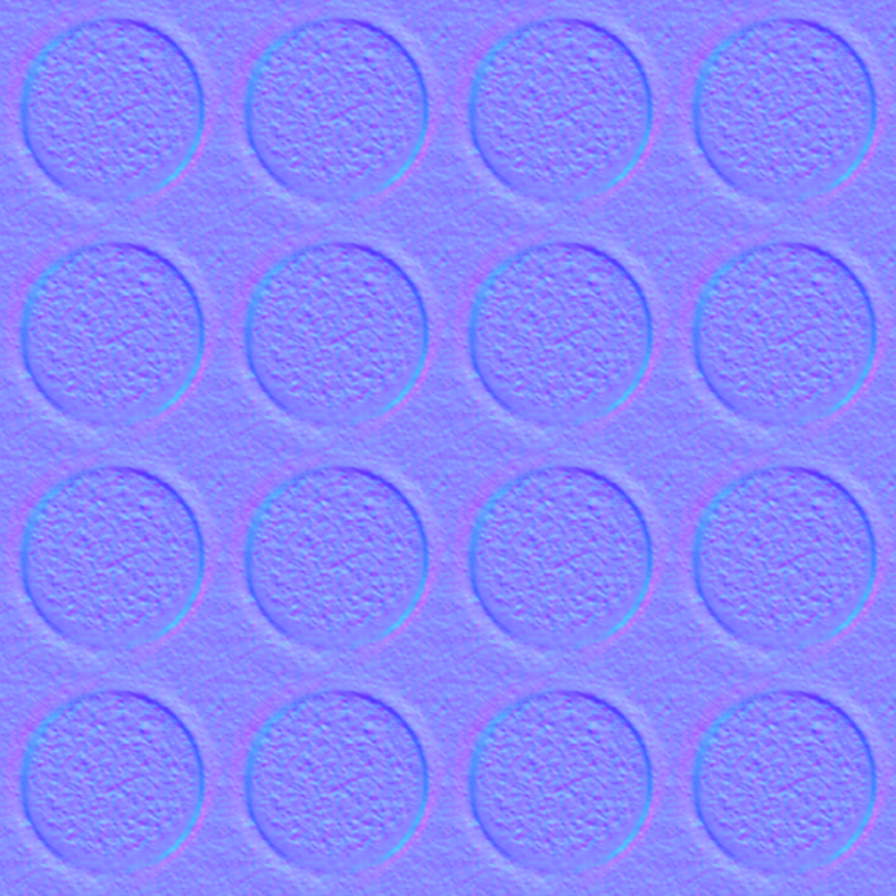
A three.js fragment shader for this texture map:

```glsl
varying vec2 vUv;

vec3 hash3(vec2 p) {
  vec3 h = vec3(dot(p, vec2(127.1, 311.7)), dot(p, vec2(269.5, 183.3)), dot(p, vec2(419.2, 371.9)));
  return fract(sin(h) * 43758.55);
}

// Slope of randomly signed round bumps, one per lattice cell, wrapping at each tile.
// Only bumps whose random strength exceeds the threshold are kept.
vec2 bumpSlope(vec2 tileUv, float count, float threshold) {
  vec2 p = tileUv * count;
  vec2 slope = vec2(0.0);
  for (int y = -1; y <= 1; y++) {
    for (int x = -1; x <= 1; x++) {
      vec2 id = floor(p) + vec2(float(x), float(y));
      vec3 h = hash3(mod(id, count) + count);
      vec2 d = p - id - h.xy;
      float strength = h.z * 2.0 - 1.0;
      slope += d * exp(-4.0 * dot(d, d)) * strength * step(threshold, abs(strength));
    }
  }
  return slope;
}

float bell(float x, float width) {
  return exp(-x * x / (width * width));
}

// Red and green tilt of the groove and its raised collar
vec2 rimTilt(vec2 p) {
  float radius = length(p);
  vec2 dir = p / max(radius, 0.001);
  float edge = radius - 0.405;
  float side = sqrt(abs(dir.x));
  float twist = 2.0 * dir.x * dir.y;
  float top = smoothstep(0.6, 1.0, dir.y);
  float upperLeft = smoothstep(0.6, 1.0, dot(dir, vec2(-0.87, 0.5)));
  float lowerRight = smoothstep(0.8, 0.97, dot(dir, vec2(0.8, -0.6)));
  // The line nearly vanishes along the bottom
  float bottom = smoothstep(0.8, 0.92, -dir.y);

  // Thin dark line, broader and paler at the upper left, brightest at the lower right
  float groove = bell(edge + 0.003 + 0.01 * upperLeft, mix(0.0125, 0.022, upperLeft));
  groove *= mix(0.85, 1.1, smoothstep(-0.2, 0.4, dir.x)) * (1.0 - 0.15 * upperLeft);
  groove *= 1.0 - 0.65 * bottom;
  vec2 tilt = groove * vec2(-0.24 * side, -0.15 * twist - 0.11 * top - 0.03);
  tilt += groove * lowerRight * vec2(0.0, 0.06);

  // Soft shading just inside the line
  float shade = bell(edge + 0.025, 0.025) * (1.0 - lowerRight) * (1.0 - 0.6 * bottom);
  tilt += shade * vec2(-0.045 * side, -0.035 * twist - 0.04 * top);

  // Collar: wide and soft, tightening to a narrow streak at the lower right
  float collar = bell(edge - mix(0.045, 0.028, lowerRight), mix(0.034, 0.016, lowerRight));
  tilt += collar * vec2(0.08 * side + 0.1 * lowerRight, 0.07 * twist + 0.07 * abs(dir.y) - 0.025);
  tilt += collar * upperLeft * vec2(0.02, -0.02);
  return tilt;
}

void main() {
  vec2 tileUv = fract(vUv * 4.0);
  vec2 p = tileUv - vec2(0.5, 0.51);

  // Crisp grain inside the disc, leaving a thin smooth crescent at its foot
  float disc = 1.0 - smoothstep(0.385, 0.41, length(p));
  float foot = 1.0 - smoothstep(0.355, 0.385, length(p - vec2(0.0, 0.035)));
  float grainMask = disc * mix(0.25, 1.0, foot);

  // Overlapping layers of close sizes, bent a little into short crooked ridges
  vec2 bent = tileUv + 0.0025 * sin(6.28318 * (tileUv.yx * vec2(13.0, 11.0) + tileUv * vec2(5.0, 7.0)));
  vec2 grain = bumpSlope(bent, 34.0, 0.0) * 0.5 + bumpSlope(bent, 43.0, 0.0) * 0.5;
  grain += bumpSlope(tileUv, 53.0, 0.0) * 0.28;

  // Softer skin between discs, with broad undulation
  vec2 skin = bumpSlope(bent, 47.0, 0.0) * 0.36 + bumpSlope(tileUv, 34.0, 0.0) * 0.24;
  skin += bumpSlope(tileUv, 11.0, 0.0) * 0.13;
  vec2 slope = grain * grainMask + skin * (1.0 - disc);

  // Sparse dents everywhere, and one sharp pit in each disc
  slope += bumpSlope(tileUv, 23.0, 0.96) * 0.25;
  vec2 pit = (p - vec2(0.145, 0.235)) / 0.022;
  slope += pit * exp(-dot(pit, pit)) * 0.35;

  // Vertical relief reads stronger than horizontal
  vec2 tilt = slope * vec2(0.58, 0.98);
  vec2 base = mix(vec2(0.542, 0.535), vec2(0.535, 0.528), disc);
  gl_FragColor = vec4(clamp(base + tilt + rimTilt(p), 0.0, 1.0), 1.0, 1.0);
}
```
